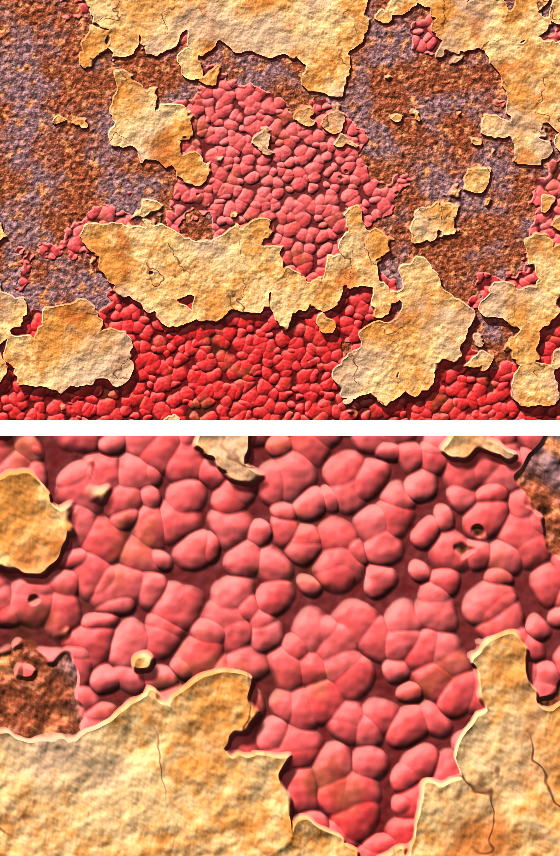
Top: the whole. Bottom: its middle third, enlarged.
Write a Shadertoy shader that draws this texture.

```glsl
// Sunlit rusty metal: peeling ochre paint over blistered red primer and pitted rust.
#define PAINT_COVER 0.19
#define PRIMER_COVER -0.02
#define FLAKE_SCALE 13.0
#define BLISTER_SCALE 43.0
#define RELIEF 0.8
#define SHADOW_LENGTH 0.016
#define LIGHT_DIR vec2(-0.45, 0.89)
#define CREAM vec3(0.98, 0.78, 0.53)
#define OCHRE vec3(0.89, 0.56, 0.26)
#define RED vec3(0.80, 0.17, 0.17)
#define RUST vec3(0.58, 0.29, 0.18)
#define SHADE vec3(0.19, 0.05, 0.05)

vec2 hash2(vec2 p) {
    vec3 h = fract(p.xyx * vec3(0.1031, 0.1030, 0.0973));
    h += dot(h, h.yzx + 33.33);
    return fract((h.xx + h.yz) * h.zy);
}
float corner(vec2 i, vec2 f, vec2 o) { return dot(hash2(i + o) * 2.0 - 1.0, f - o); }
float gradientNoise(vec2 p) {
    vec2 i = floor(p), f = p - i, o = vec2(1, 0);
    vec2 u = f * f * f * (f * (f * 6.0 - 15.0) + 10.0);
    return mix(mix(corner(i, f, o.yy), corner(i, f, o.xy), u.x),
               mix(corner(i, f, o.yx), corner(i, f, o.xx), u.x), u.y);
}
float fbm(vec2 p) {
    float sum = 0.0, amp = 1.0;
    for (int i = 0; i < 5; i++) {
        sum += amp * gradientNoise(p);
        p = mat2(1.6, 1.2, -1.2, 1.6) * p + 7.3;
        amp *= 0.52;
    }
    return sum;
}
// Rounded bumps of mixed size: x = dome height, y = random id
vec2 domes(vec2 p) {
    vec2 cell = floor(p), best = vec2(0);
    for (int k = 0; k < 9; k++) {
        vec2 c = cell + vec2(k % 3 - 1, k / 3 - 1), r = hash2(c + 51.0);
        vec2 d = p - c - hash2(c);
        float dome = 1.0 - dot(d, d) / mix(0.2, 0.85, r.x);
        if (dome > best.x) best = vec2(dome, r.y);
    }
    return best;
}
vec2 blisters(vec2 p) { return domes(p * BLISTER_SCALE + 0.6 * gradientNoise(p * 30.0)); }

// Broad worn zones
float blob(vec2 p, vec2 center, vec2 radius) {
    vec2 d = (p - center) / radius;
    return exp(-dot(d, d));
}
float redZone(vec2 p) {
    return blob(p, vec2(0.70, 0.53), vec2(0.17, 0.18)) + blob(p, vec2(0.53, 0.74), vec2(0.10, 0.09))
         + blob(p, vec2(0.52, 0.17), vec2(0.19, 0.13)) + 0.8 * smoothstep(0.16, 0.02, p.y)
         + 0.6 * blob(p, vec2(1.30, 0.32), vec2(0.10, 0.22));
}
float rustZone(vec2 p) {
    return 1.2 * blob(p, vec2(0.04, 0.78), vec2(0.18, 0.32)) + blob(p, vec2(1.11, 0.52), vec2(0.14, 0.21))
         + blob(p, vec2(0.89, 0.80), vec2(0.13, 0.17)) + 0.7 * blob(p, vec2(0.30, 0.57), vec2(0.10, 0.11))
         + 0.7 * blob(p, vec2(0.12, 0.32), vec2(0.12, 0.08));
}
// Positive where a coat survives; the paint has scalloped, jagged borders
float paintField(vec2 p) {
    vec2 q = p + 0.014 * vec2(gradientNoise(p * 24.0), gradientNoise(p * 24.0 + 40.0));
    return PAINT_COVER + 0.85 * fbm(q * 4.5 + 3.0) + 0.3 * (domes(q * FLAKE_SCALE).x - 0.6)
         - 0.55 * (redZone(p) + rustZone(p));
}
float primerField(vec2 p) {
    return PRIMER_COVER + 0.85 * fbm(p * 5.5 + 17.0) + 0.6 * redZone(p) - 0.45 * rustZone(p);
}
float coverage(float field) { return smoothstep(-0.018, 0.018, field); }

// x = paint, y = primer, z = surface height
vec3 layers(vec2 p) {
    float field = paintField(p), paint = coverage(field), primer = coverage(primerField(p));
    float rustHeight = 0.0055 * fbm(p * 62.0);
    float primerHeight = 0.008 * blisters(p).x + 0.0012 * gradientNoise(p * 130.0);
    float curl = 0.004 * exp(-max(field, 0.0) * 14.0);
    float paintHeight = 0.011 + curl + 0.0065 * fbm(p * 27.0);
    return vec3(paint, primer, mix(mix(rustHeight, primerHeight, primer), paintHeight, paint));
}
vec3 paintColor(vec2 p, float grain) {
    vec3 col = mix(OCHRE, CREAM, smoothstep(-0.35, 0.30, fbm(p * 7.0 + 31.0) + 0.5 * grain));
    col = mix(col, vec3(0.76, 0.40, 0.17), 0.8 * smoothstep(0.12, 0.5, fbm(p * 9.0 + 70.0)));
    float faded = smoothstep(0.05, 0.4, fbm(p * 5.0 + 90.0) + 0.22 * smoothstep(0.4, 0.0, p.y));
    col = mix(col, vec3(0.83, 0.66, 0.54), 0.75 * faded);
    // Fine broken cracks
    float crack = 1.0 - smoothstep(0.0, 0.022, abs(fbm(p * 6.0 + 44.0)));
    return mix(col, RUST * 0.6, 0.75 * crack * smoothstep(0.0, 0.2, gradientNoise(p * 9.0 + 23.0)));
}
vec3 primerColor(vec2 p, float grain) {
    vec2 bump = blisters(p);
    float pink = smoothstep(0.15, 0.5, p.y) * 0.75 + 0.3 * (bump.y - 0.5);
    vec3 col = mix(RED, vec3(0.87, 0.40, 0.39), clamp(pink, 0.0, 1.0));
    col = mix(col, RUST, smoothstep(0.1, 0.5, fbm(p * 14.0 + 8.0)) * 0.7);
    return col * mix(0.55, 1.1, smoothstep(0.0, 0.6, bump.x)) + 0.08 * grain;
}
vec3 rustColor(vec2 p, float grain) {
    vec3 col = mix(RUST, vec3(0.57, 0.40, 0.40), smoothstep(-0.2, 0.25, fbm(p * 8.0 + 55.0)));
    col = mix(col, vec3(0.82, 0.49, 0.30), smoothstep(0.05, 0.45, fbm(p * 34.0 + 12.0)));
    return col * (1.0 + 0.8 * grain);
}
void mainImage(out vec4 fragColor, in vec2 fragCoord) {
    vec2 p = fragCoord / iResolution.y;
    vec3 here = layers(p);
    float grain = fbm(p * 85.0 + 5.0), shadow = 0.0;
    vec3 col = mix(mix(rustColor(p, grain), primerColor(p, grain), here.y), paintColor(p, grain), here.x);
    // Slanted sunlight on the relief
    float slope = (here.z - layers(p + LIGHT_DIR * 0.003).z) / 0.003;
    col *= clamp(1.04 + RELIEF * slope, 0.28, 1.4);
    col = mix(col, vec3(0.98, 0.76, 0.70), smoothstep(0.15, 0.8, slope) * mix(0.5, 0.25, here.x));
    // Shadows under lifted flakes, longer near the bottom
    float reach = SHADOW_LENGTH * mix(1.7, 0.6, smoothstep(0.05, 0.55, p.y));
    for (int i = 1; i <= 2; i++)
        shadow = max(shadow, coverage(paintField(p + LIGHT_DIR * reach * float(i) / 2.0)));
    fragColor = vec4(clamp(mix(col, SHADE, 0.78 * shadow * (1.0 - here.x)), 0.0, 1.0), 1.0);
}
```
